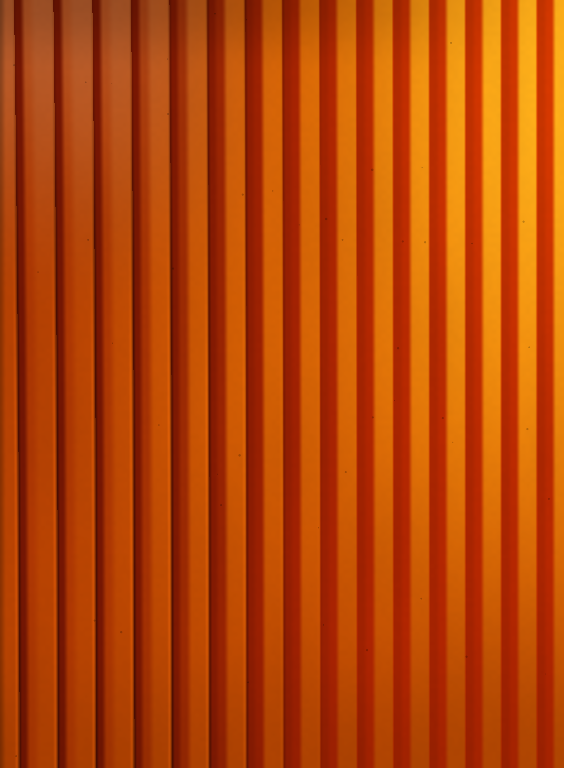
This texture is drawn by a Shadertoy shader. Its source:

```glsl
// Orange corrugated metal sheet: vertical ribs, lit from the upper right.

// Rib layout, in canvas widths
const float FIRST_EDGE = 0.032;     // where the first groove begins
const float RIB_PITCH = 0.069;      // spacing at the left side
const float PITCH_SHRINK = 0.0036;  // ribs narrow toward the right
const float BEND = 0.0105;          // lean of the ribs on the left
const float BEND_CURVE = 0.009;

// Rib profile, in fractions of one rib
const float GROOVE_WIDTH = 0.45;
const float SHADOW_WIDTH = 0.19;    // dark part of the groove on the left
const float RIM_WIDTH = 0.045;

// Paint under the local light
const vec3 FACE_LEFT = vec3(0.71, 0.255, 0.012);
const vec3 FACE_MIDDLE = vec3(0.82, 0.365, 0.015);
const vec3 FACE_RIGHT = vec3(0.89, 0.45, 0.02);
const vec3 FACE_LOW = vec3(0.71, 0.26, 0.005);
const vec3 SHEEN = vec3(0.71, 0.37, 0.19);
const vec3 GLOW = vec3(1.0, 0.71, 0.11);
const vec3 GROOVE_LEFT = vec3(0.45, 0.085, 0.01);
const vec3 GROOVE_RIGHT = vec3(0.64, 0.135, 0.005);
const vec3 GROOVE_GLOW = vec3(0.80, 0.22, 0.0);
const vec3 SLOPE = vec3(0.665, 0.205, 0.01);

// Wear
const float MOTTLE = 0.035;
const float SPECK_CELLS = 30.0;
const float SPECK_CHANCE = 0.07;

float hash(vec2 p) {
    vec3 q = fract(vec3(p.xyx) * 0.1031);
    q += dot(q, q.yzx + 33.33);
    return fract((q.x + q.y) * q.z);
}

float noise(vec2 p) {
    vec2 i = floor(p), f = fract(p);
    f = f * f * (3.0 - 2.0 * f);
    return mix(mix(hash(i), hash(i + vec2(1, 0)), f.x),
               mix(hash(i + vec2(0, 1)), hash(i + vec2(1, 1)), f.x), f.y);
}

// Rib coordinate: the integer part counts ribs, the fraction runs across one
float ribCoord(vec2 uv) {
    float s = 0.5 - uv.y;
    float left = 1.0 - uv.x;
    float shift = (BEND * s - BEND_CURVE * s * s) * left * left;
    float t = (uv.x - shift - FIRST_EDGE) / RIB_PITCH;
    return t + PITCH_SHRINK * t * t;
}

// Small round dust specks, one candidate per cell
float specks(vec2 p) {
    vec2 cell = floor(p * SPECK_CELLS);
    vec2 centre = 0.2 + 0.6 * vec2(hash(cell + 7.0), hash(cell + 19.0));
    float radius = mix(0.03, 0.07, hash(cell + 31.0));
    float d = length(fract(p * SPECK_CELLS) - centre);
    return step(hash(cell), SPECK_CHANCE) * (1.0 - smoothstep(radius * 0.4, radius, d));
}

void mainImage(out vec4 fragColor, in vec2 fragCoord) {
    vec2 uv = fragCoord / iResolution.xy;
    vec2 p = fragCoord / iResolution.y;
    float rib = ribCoord(uv);
    float phase = fract(rib);
    float aa = fwidth(rib);
    float leftSide = 1.0 - smoothstep(0.15, 0.5, uv.x);
    float rightSide = smoothstep(0.4, 0.9, uv.x);

    // Light falling on the sheet
    float sheen = smoothstep(0.58, 1.0, uv.y) * (1.0 - smoothstep(0.15, 0.55, uv.x));
    float glow = exp(-dot((uv - vec2(0.99, 0.9)) * vec2(3.2, 2.4),
                          (uv - vec2(0.99, 0.9)) * vec2(3.2, 2.4)));
    float low = 1.0 - smoothstep(0.0, 0.55, uv.y);

    // Flat raised faces
    vec3 face = mix(FACE_LEFT, FACE_MIDDLE, smoothstep(0.05, 0.5, uv.x));
    face = mix(face, FACE_RIGHT, smoothstep(0.5, 0.9, uv.x));
    face = mix(face, FACE_LOW, low * 0.85);
    face = mix(face, SHEEN, sheen * 0.9);
    face = mix(face, GLOW, glow * 0.9);

    // Grooves: a dark wall, then a slope that is lit on the left side
    vec3 groove = mix(GROOVE_LEFT, GROOVE_RIGHT, smoothstep(0.1, 0.8, uv.x));
    groove = mix(groove, GROOVE_GLOW, glow * 0.8);
    vec3 slope = mix(SLOPE, face, 0.15 + 0.6 * sheen);
    float wall = 1.0 - smoothstep(SHADOW_WIDTH - 0.06, SHADOW_WIDTH + 0.1, phase);
    vec3 trough = mix(groove, mix(groove * 1.08, slope, leftSide), 1.0 - wall);

    // Join the parts: a soft rise on the left of a face, a crisper drop on its right
    float rise = mix(0.05, 0.09, leftSide) + aa;
    float drop = mix(0.015, 0.05, rightSide) + aa;
    float raised = smoothstep(GROOVE_WIDTH - rise, GROOVE_WIDTH + rise, phase);
    raised *= 1.0 - smoothstep(1.0 - drop, 1.0, phase);
    vec3 color = mix(trough, face, raised);

    // Fold line and bright rim, strongest on the lower left
    float crisp = (1.0 - smoothstep(0.3, 0.65, uv.x)) * (1.0 - 0.8 * sheen);
    float edge = min(phase, 1.0 - phase);
    color *= 1.0 - 0.35 * crisp * (1.0 - smoothstep(0.0, 0.05 + aa, edge));
    float rim = 1.0 - smoothstep(0.0, RIM_WIDTH + aa, abs(phase - 0.93));
    color += vec3(0.09, 0.05, 0.01) * rim * crisp * (1.0 - smoothstep(0.4, 0.8, uv.y));

    // Faint mottling, dust and darker borders
    float mottle = noise(p * vec2(24.0, 7.0)) + 0.5 * noise(p * 160.0) - 0.75;
    color *= 1.0 + MOTTLE * mottle;
    color *= 1.0 - 0.22 * specks(p);
    color *= 1.0 - 0.16 * smoothstep(0.9, 1.0, uv.y) * (1.0 - glow);
    color *= 1.0 - 0.07 * (1.0 - smoothstep(0.0, 0.2, uv.y));
    color *= 1.0 - 0.25 * (1.0 - smoothstep(0.0, 0.012, uv.x));
    fragColor = vec4(clamp(color, 0.0, 1.0), 1.0);
}
```
